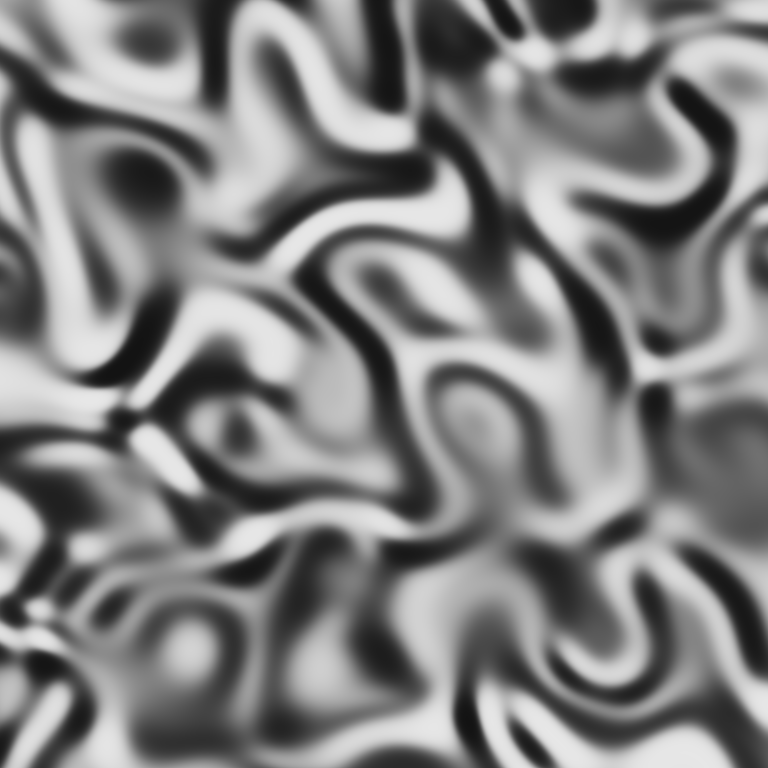
Write a Shadertoy shader that draws this texture.

```glsl
const float TAU = 6.2831853;
const float GOLDEN_ANGLE = 2.39996;
const int WAVE_COUNT = 18;

float hash(float n) {
    return fract(sin(n * 12.9898) * 4375.85);
}

// Layered sines in scattered directions: smooth noise of unit variance
float waveNoise(vec2 p, float wavelength, float seed) {
    float sum = 0.0;
    for (int i = 0; i < WAVE_COUNT; i++) {
        float id = float(i) + 1.0;
        float angle = GOLDEN_ANGLE * id + seed;
        float frequency = mix(0.55, 1.35, hash(id + seed * 7.3)) / wavelength;
        float phase = TAU * hash(id * 2.7 + seed * 3.1);
        sum += sin(TAU * frequency * dot(p, vec2(cos(angle), sin(angle))) + phase);
    }
    return sum * sqrt(2.0 / float(WAVE_COUNT));
}

// Pushes the plane around so that it folds and pinches into streaks
vec2 warp(vec2 p, float wavelength, float strength, float seed) {
    vec2 push = vec2(waveNoise(p, wavelength, seed),
                     waveNoise(p, wavelength, seed + 5.7));
    return p + strength * push;
}

// Soft limiter that spreads the noise evenly between two greys
float softTone(float value, float dark, float light, float gain, float bias) {
    return mix(dark, light, 1.0 / (1.0 + exp(-gain * value - bias)));
}

void mainImage(out vec4 fragColor, in vec2 fragCoord) {
    vec2 uv = fragCoord / iResolution.y;
    vec2 folded = warp(uv, 0.27, 0.065, 1.3);
    float streaks = waveNoise(folded, 0.17, 9.1);
    float grey = softTone(streaks, 0.07, 0.91, 1.75, 0.08);
    fragColor = vec4(vec3(grey), 1.0);
}
```
